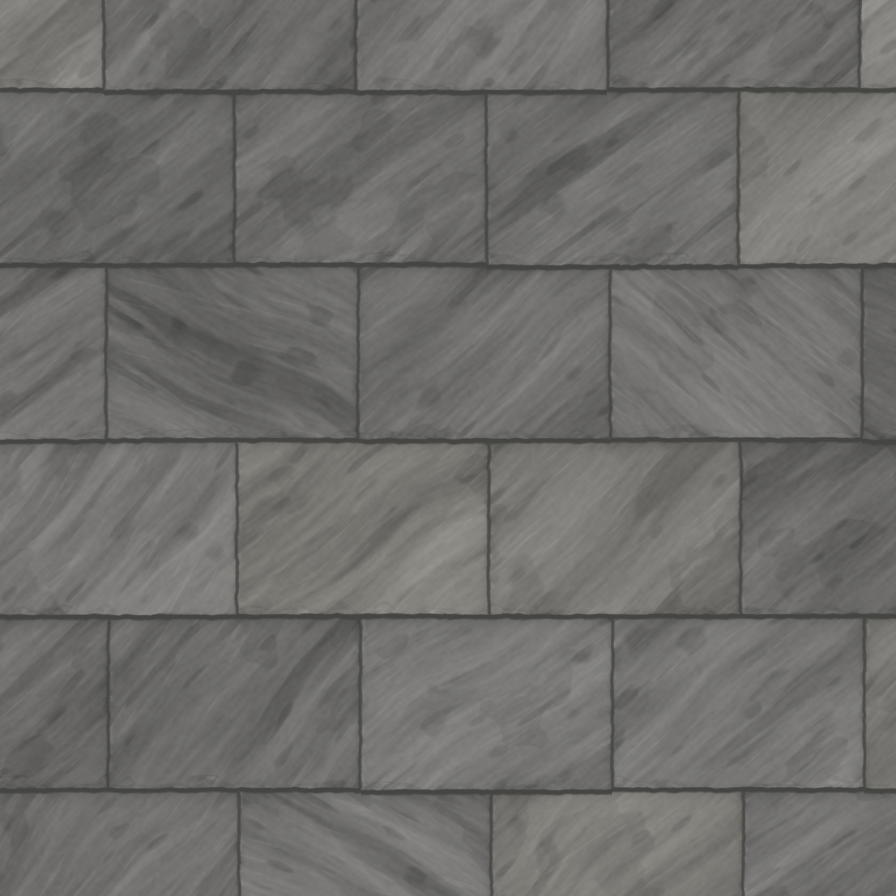
Write a Shadertoy shader that draws this texture.

```glsl
#define TILE vec2(0.2813, 0.1953)
#define FIRST_JOINT vec2(0.121, 0.1185)
#define ROW_STAGGER 0.1445
#define ROW_DRIFT 0.0013
#define RAGGED 0.0034
#define TONE_SPREAD 0.085
#define GRAIN_DEPTH 0.17
#define SEAM_COLOR vec3(0.27, 0.27, 0.26)
#define COOL_TINT vec3(1.0, 0.995, 0.98)
#define WARM_TINT vec3(1.02, 1.0, 0.95)

float hash(vec2 p) {
    vec3 a = fract(p.xyx * vec3(0.1031, 0.1030, 0.0973));
    a += dot(a, a.yzx + 33.33);
    return fract((a.x + a.y) * a.z);
}

float noise(vec2 p) {
    vec2 i = floor(p), f = fract(p);
    f = f * f * (3.0 - 2.0 * f);
    float low = mix(hash(i), hash(i + vec2(1, 0)), f.x);
    float high = mix(hash(i + vec2(0, 1)), hash(i + vec2(1, 1)), f.x);
    return mix(low, high, f.y);
}

float fbm(vec2 p) {
    float sum = 0.0, weight = 0.533;
    for (int i = 0; i < 4; i++) {
        sum += weight * noise(p);
        p = p * 2.03 + 17.3;
        weight *= 0.5;
    }
    return sum;
}

vec2 rotate(vec2 p, float angle) {
    float c = cos(angle), s = sin(angle);
    return vec2(c * p.x + s * p.y, c * p.y - s * p.x);
}

float rowShift(float row) {
    return FIRST_JOINT.x + ROW_STAGGER * mod(row, 2.0) - ROW_DRIFT * row;
}

// Brightness of the split stone face, around zero
float slateFace(vec2 uv, vec2 id) {
    float pick = hash(id + 71.0);
    float angle = pick > 0.8 ? -0.35 - 2.5 * (pick - 0.8) : 0.6 + 0.35 * pick;
    vec2 g = rotate(uv, angle) + 13.0 * vec2(hash(id + 5.0), hash(id + 9.0));
    g.y += 0.018 * (noise(g * 9.0) - 0.5);

    float bands = fbm(g * vec2(3.0, 17.0));
    float streaks = fbm(g * vec2(9.0, 65.0));
    float relief = streaks - fbm((g + vec2(0.0, 0.004)) * vec2(9.0, 65.0));
    float fibres = noise(g * vec2(70.0, 330.0)) - 0.5;
    float grit = fbm(uv * 210.0) - 0.5;
    float face = GRAIN_DEPTH * (0.85 * (bands - 0.5) + 0.5 * (streaks - 0.5));
    face += 0.07 * relief + 0.018 * fibres + 0.035 * grit;

    // Dark flecks, mineral veins and stains
    float fleck = smoothstep(0.76, 0.9, noise(g * vec2(22.0, 75.0)));
    float veinNoise = fbm(g * vec2(2.5, 20.0) + 40.0);
    float vein = smoothstep(0.64, 0.72, veinNoise) * step(0.45, hash(id + 23.0));
    float stain = smoothstep(0.66, 0.69, fbm(g * vec2(9.0, 15.0) + 80.0));
    face -= 0.045 * fleck + 0.05 * vein + 0.03 * stain;

    // Pale hairline scratches
    vec2 s = rotate(uv, angle + 0.25 * sin(9.0 * pick)) + pick;
    float scratch = smoothstep(0.8, 0.95, noise(s * vec2(14.0, 260.0)));
    return face + 0.025 * scratch;
}

void mainImage(out vec4 fragColor, in vec2 fragCoord) {
    vec2 uv = fragCoord / iResolution.xy;

    // Ragged outline, with each lower edge set a little differently
    vec2 p = uv;
    p += RAGGED * (vec2(fbm(uv * 75.0), fbm(uv * 85.0 + 31.0)) - 0.5);
    float nearJoint = floor((uv.y - FIRST_JOINT.y) / TILE.y + 0.5);
    float nearColumn = floor((p.x - rowShift(nearJoint)) / TILE.x);
    p.y += 0.003 * (hash(vec2(nearColumn, nearJoint) + 47.0) - 0.5);

    // Tile index and position inside the tile
    float row = floor((p.y - FIRST_JOINT.y) / TILE.y);
    float across = (p.x - rowShift(row)) / TILE.x;
    vec2 id = vec2(floor(across), row) + 20.0;
    vec2 q = vec2(fract(across) * TILE.x, p.y - FIRST_JOINT.y - row * TILE.y);
    float side = min(q.x, TILE.x - q.x);
    float top = TILE.y - q.y;

    float tone = hash(id);
    float value = 0.457 + TONE_SPREAD * (tone - 0.5) + slateFace(uv, id);

    // Flaked lower edge and chipped sides
    float flake = noise(uv * vec2(42.0, 60.0) + id * 3.0);
    float flakeHeight = 0.003 + 0.013 * flake * flake;
    float rough = fbm(uv * vec2(110.0, 190.0)) - 0.5;
    float flaked = 1.0 - smoothstep(flakeHeight - 0.002, flakeHeight, q.y);
    float rim = 1.0 - smoothstep(0.0, 0.0022, abs(q.y - flakeHeight));
    value += flaked * (0.13 * rough - 0.02) - 0.035 * rim * flake;
    float chip = smoothstep(0.5, 0.75, noise(uv * vec2(120.0, 150.0)));
    value += 0.05 * chip * (1.0 - smoothstep(0.002, 0.008, q.x));
    value -= 0.03 * chip * (1.0 - smoothstep(0.002, 0.007, TILE.x - q.x));

    // Soft shade beside joints and beneath the overlapping course
    value *= 1.0 - 0.13 * exp(-side / 0.004) - 0.22 * exp(-top / 0.007);

    vec3 color = value * mix(COOL_TINT, WARM_TINT, hash(id + 3.0) * tone);
    float upright = 0.8 * (1.0 - smoothstep(0.0006, 0.0030, side));
    float overlap = 1.0 - smoothstep(0.0025, 0.0060, top);
    float lip = 1.0 - smoothstep(0.0002, 0.0025, q.y);
    color = mix(color, SEAM_COLOR, max(upright, max(overlap, lip)));
    fragColor = vec4(color, 1.0);
}
```
